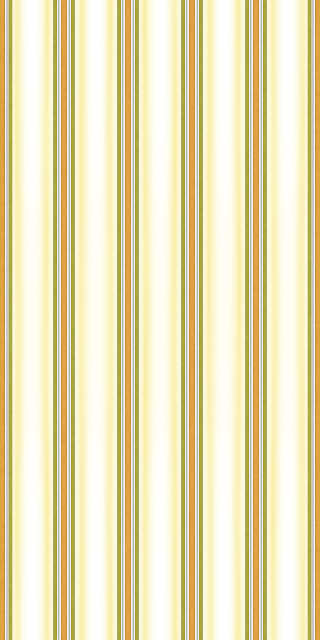
This pattern is drawn by a WebGL 2 fragment shader. Its source:

```glsl
#version 300 es
precision highp float;

uniform vec2 u_resolution;
out vec4 fragColor;

// Distances across are in stripe periods, measured from an ochre stripe.
const float REPEATS = 5.0;
const float OCHRE_HALF = 0.050;
const float GREEN_CENTER = 0.137;
const float GREEN_HALF = 0.029;
const float GREEN_CORE = 0.016;
const float GROOVE_CENTER = 0.083;
const float GROOVE_WIDTH = 0.014;
const float EDGE_EXTRA = 0.026;
const float GLOW_CENTER = 0.275;
const float GLOW_WIDTH = 0.055;
const float WANDER = 0.018;
const float GRAIN = 0.035;

const vec3 WHITE = vec3(1.0, 1.0, 0.995);
const vec3 CREAM = vec3(0.99, 0.975, 0.84);
const vec3 YELLOW = vec3(0.975, 0.93, 0.64);
const vec3 OCHRE = vec3(0.87, 0.64, 0.25);
const vec3 OCHRE_DARK = vec3(0.70, 0.49, 0.19);
const vec3 GREEN = vec3(0.67, 0.66, 0.22);
const vec3 GREEN_DARK = vec3(0.46, 0.46, 0.18);
const vec3 GROOVE = vec3(0.70, 0.69, 0.70);

float hash(vec2 p) {
    p = fract(p * vec2(0.1031, 0.1137));
    p += dot(p, p.yx + 33.33);
    return fract((p.x + p.y) * p.x * 17.0);
}

float noise(vec2 p) {
    vec2 cell = floor(p);
    vec2 f = fract(p);
    f = f * f * (3.0 - 2.0 * f);
    float low = mix(hash(cell), hash(cell + vec2(1.0, 0.0)), f.x);
    float high = mix(hash(cell + vec2(0.0, 1.0)), hash(cell + 1.0), f.x);
    return mix(low, high, f.y);
}

// Coverage of a band of the given half width, smoothed over one pixel.
float band(float dist, float halfWidth, float pixel) {
    return 1.0 - smoothstep(-0.5 * pixel, 0.5 * pixel, abs(dist) - halfWidth);
}

float bell(float dist, float width) {
    return exp(-dist * dist / (width * width));
}

// Soft panel between stripes: pale center, yellow flanks, cream at mid height.
vec3 panelColor(float x, float y) {
    float panel = floor(x);
    float offset = fract(x) - 0.5;
    float side = step(0.0, offset);
    float drift = noise(vec2(panel * 7.0 + side * 3.0, y * 5.0)) - 0.5;
    float middle = bell(y - 0.5, 0.24);
    float odd = mod(panel, 2.0);
    float bulge = WANDER * (2.0 * odd - 1.0) * (middle - 0.5);

    float flank = abs(offset) - (0.5 - GLOW_CENTER) - bulge - drift * WANDER;
    float glow = bell(flank, GLOW_WIDTH) * (0.82 + 0.3 * drift);
    float shine = 1.0 - smoothstep(0.05, 0.23 - 0.05 * middle, abs(offset - 0.03 * drift));
    shine *= 1.0 - 0.3 * middle;

    vec3 color = mix(CREAM, WHITE, shine);
    color = mix(color, YELLOW, glow);
    return mix(color, WHITE, 0.25 * smoothstep(0.36, 0.30, 0.5 - abs(offset)) * (1.0 - glow));
}

// Ochre stripe with a groove and a green line on either side.
vec3 addStripes(vec3 color, float dist, float grain, float pixel) {
    float line = dist - GREEN_CENTER;
    color = mix(color, WHITE, band(dist, GREEN_CENTER, pixel));
    color = mix(color, GROOVE, bell(dist - GROOVE_CENTER, GROOVE_WIDTH));

    vec3 green = mix(GREEN_DARK, GREEN, 1.0 - smoothstep(GREEN_CORE, GREEN_HALF, abs(line)));
    color = mix(color, green + grain, band(line, GREEN_HALF, pixel));

    vec3 ochre = mix(OCHRE, OCHRE_DARK, smoothstep(0.6, 1.0, dist / OCHRE_HALF));
    return mix(color, ochre + grain, band(dist, OCHRE_HALF, pixel));
}

void main() {
    vec2 uv = gl_FragCoord.xy / u_resolution;
    float x = uv.x * REPEATS;
    float pixel = REPEATS / u_resolution.x;

    // The outermost stripes are slightly wider.
    float nearest = floor(x + 0.5);
    float outer = 1.0 - step(0.5, nearest) * step(nearest, REPEATS - 0.5);
    float dist = max(abs(x - nearest) - outer * EDGE_EXTRA, 0.0);

    float grain = GRAIN * (noise(uv * vec2(110.0, 230.0)) - 0.5);
    vec3 color = addStripes(panelColor(x, uv.y), dist, grain, pixel);
    fragColor = vec4(clamp(color, 0.0, 1.0), 1.0);
}
```
